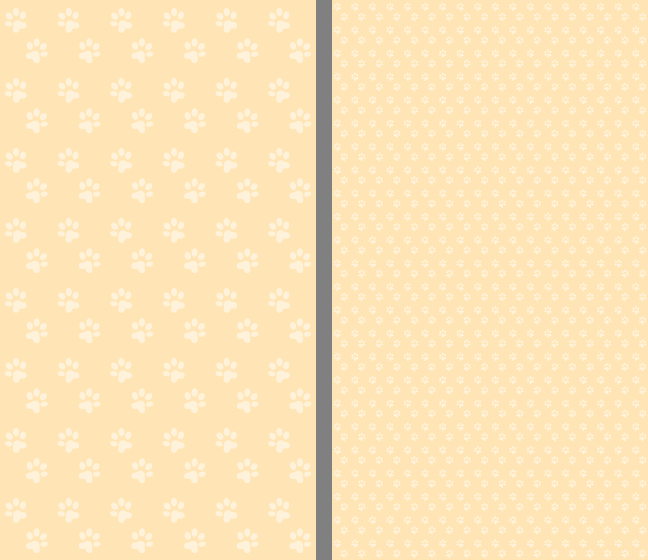
Left, the tile; right, the same tile 3 across and 3 down.
Give the GLSL for this pattern, as a Shadertoy shader.

```glsl
const vec2 REPEATS = vec2(6.0, 8.0);
const vec2 CELL = vec2(108.0, 144.0);   // design units per repeat

const vec3 GROUND_COLOR = vec3(1.0, 0.898, 0.71);
const vec3 PAW_COLOR = vec3(1.0, 0.949, 0.855);

// Paw placement in the cell: centre, then horizontal facing
const vec3 PAWS[2] = vec3[2](
    vec3(32.5, 102.2, 1.0),
    vec3(75.5, 39.6, -1.0));

// Toes: centre, then half length, half width and tilt in radians
const vec2 TOE_CENTER[4] = vec2[4](
    vec2(-15.0, -7.0), vec2(-13.5, 8.5), vec2(0.5, 17.0), vec2(14.5, 10.0));
const vec3 TOE_SHAPE[4] = vec3[4](
    vec3(7.5, 5.3, 2.9), vec3(8.0, 6.2, 2.3),
    vec3(8.5, 6.2, 1.65), vec3(8.2, 6.0, 1.3));

// Pad lobes: centre and radius
const vec3 PAD_LOBES[3] = vec3[3](
    vec3(3.5, -9.0, 9.0), vec3(0.5, -19.0, 6.5), vec3(15.5, -10.5, 6.5));
const float PAD_BLEND = 5.0;

float smoothUnion(float a, float b, float k) {
    float h = max(k - abs(a - b), 0.0) / k;
    return min(a, b) - 0.25 * h * h * k;
}

float ellipseDistance(vec2 p, vec3 shape) {
    float c = cos(shape.z), s = sin(shape.z);
    vec2 q = vec2(c * p.x + s * p.y, c * p.y - s * p.x);
    return (length(q / shape.xy) - 1.0) * shape.y;
}

float pawDistance(vec2 p) {
    // Rounded pad
    float d = length(p - PAD_LOBES[0].xy) - PAD_LOBES[0].z;
    for (int i = 1; i < 3; i++) {
        float lobe = length(p - PAD_LOBES[i].xy) - PAD_LOBES[i].z;
        d = smoothUnion(d, lobe, PAD_BLEND);
    }
    // Four toes
    for (int i = 0; i < 4; i++) {
        d = min(d, ellipseDistance(p - TOE_CENTER[i], TOE_SHAPE[i]));
    }
    return d;
}

void mainImage(out vec4 fragColor, in vec2 fragCoord) {
    vec2 p = fract(fragCoord / iResolution.xy * REPEATS) * CELL;
    float pixel = CELL.y * REPEATS.y / iResolution.y;

    // Two mirrored paws per cell
    float d = CELL.y;
    for (int i = 0; i < 2; i++) {
        vec2 q = p - PAWS[i].xy;
        q.x *= PAWS[i].z;
        d = min(d, pawDistance(q));
    }

    float coverage = 1.0 - smoothstep(-0.6 * pixel, 0.6 * pixel, d);
    fragColor = vec4(mix(GROUND_COLOR, PAW_COLOR, coverage), 1.0);
}
```
